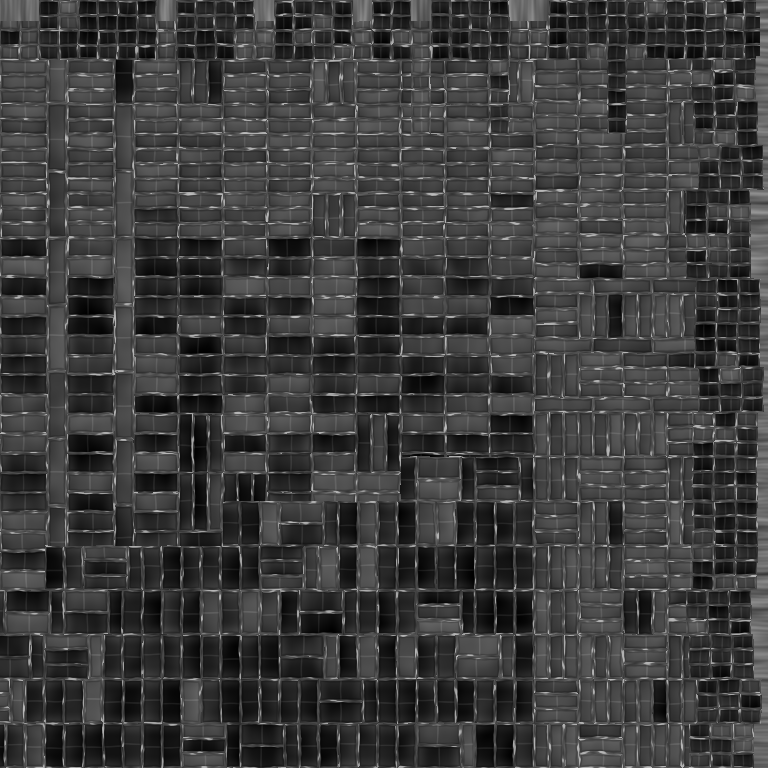
This texture is drawn by a Shadertoy shader. Its source:

```glsl
const float CELL = 0.0579;       // length of a common brick
const float THIN = 0.0193;       // height of a thin brick
const float WIDE = 0.0255;       // height of a thick brick
const float SHAFT = 0.0872;      // period of the columns at the left
const float SHAFT_END = 0.1744;
const float PALE_X = 0.6955;     // left side of the pale weave
const float FRINGE_X = 0.898;    // left side of the small dark pieces
const float SMEAR_X = 0.983;
const float TOP_Y = 0.922;
const float MID_Y = 0.6904;      // thin rows above, thick rows below
const float MORTAR = 0.0019;
const vec2 PALE_TONE = vec2(0.23, 0.35);
const vec2 DARK_TONE = vec2(0.045, 0.17);

struct Brick { vec4 box; float dark; };   // box: corner, size; dark: chance

float hash(vec2 p) {
    vec3 q = fract(vec3(p.xyx) * 0.1031);
    q += dot(q, q.yzx + 33.33);
    return fract((q.x + q.y) * q.z);
}

float boxHash(vec4 box) {
    return hash(floor((box.xy + 0.5 * box.zw) * 800.0 + 0.37) + 50.0);
}

vec2 gradient(vec2 cell) {
    float a = 6.2832 * hash(cell + 19.0);
    return vec2(cos(a), sin(a));
}

float noise(vec2 p) {
    vec2 i = floor(p), f = p - i;
    vec2 u = f * f * f * (f * (f * 6.0 - 15.0) + 10.0);
    vec2 e = vec2(1, 0);
    float low = mix(dot(gradient(i), f), dot(gradient(i + e), f - e), u.x);
    float high = mix(dot(gradient(i + e.yx), f - e.yx), dot(gradient(i + 1.0), f - 1.0), u.x);
    return 1.4 * mix(low, high, u.y);
}

vec4 gridBox(vec2 p, vec2 origin, vec2 size) {
    return vec4(origin + floor((p - origin) / size) * size, size);
}

vec4 split(vec4 box, vec2 p, vec2 n) {
    vec2 size = box.zw / n;
    return vec4(box.xy + clamp(floor((p - box.xy) / size), vec2(0), n - 1.0) * size, size);
}

vec4 weave(vec4 box, vec2 p, float upright) {
    return split(box, p, boxHash(box) < upright ? vec2(3, 1) : vec2(1, 3));
}

// Stacked columns, with slim upright planks at the left
Brick columns(vec2 p) {
    float pitch = p.y > MID_Y ? THIN : WIDE;
    float dark = p.y > MID_Y ? 0.03 : 0.62;
    if (p.x < SHAFT_END) {
        float x = SHAFT * floor(p.x / SHAFT), stackWidth = SHAFT - WIDE;
        if (p.x - x > stackWidth)
            return Brick(gridBox(p, vec2(x + stackWidth, MID_Y), vec2(WIDE, SHAFT)), 0.25);
        return Brick(gridBox(p, vec2(x, MID_Y), vec2(stackWidth, pitch)), dark);
    }
    vec4 patchBox = gridBox(p, vec2(SHAFT_END, MID_Y), vec2(CELL, 3.0 * pitch));
    return Brick(weave(patchBox, p, 0.08), dark);
}

// Dark upright planks, broken by short stacks
Brick darkPlanks(vec2 p) {
    float row = floor(p.y / CELL);
    vec2 origin = vec2(PALE_X - WIDE * mod(row * 2.0, 3.0), 0);
    vec4 box = gridBox(p, origin, vec2(3.0 * WIDE, CELL));
    float kind = boxHash(box);
    if (kind < 0.6) return Brick(split(box, p, vec2(3, 1)), 0.86);
    if (p.x - box.x > CELL)
        return Brick(vec4(box.x + CELL, box.y, box.z - CELL, CELL), 0.7);
    box.z = CELL;
    return Brick(split(box, p, vec2(1, kind < 0.8 ? 2 : 3)), 0.6);
}

// Pale basket weave, with running courses in a middle band
Brick paleWeave(vec2 p) {
    float low = 7.0 * CELL, period = CELL + THIN, high = low + 3.0 * period;
    float y = p.y > high ? high : 0.0;
    vec4 box = gridBox(p, vec2(PALE_X, y), vec2(CELL));
    if (p.y > low && p.y < high) {
        box.y = low + period * floor((p.y - low) / period);
        if (p.y - box.y > CELL)
            return Brick(gridBox(p, vec2(0, box.y + CELL), vec2(period, THIN)), 0.04);
    }
    return Brick(weave(box, p, p.y > high ? 0.2 : 0.55), 0.07);
}

float shade(Brick brick, vec2 p, float pixel) {
    vec4 box = brick.box;
    float id = boxHash(box), pick = hash(vec2(id * 917.0, 3.0));
    bool isDark = pick < brick.dark;
    vec2 range = isDark ? DARK_TONE : PALE_TONE;
    vec2 q = p - box.xy - 0.5 * box.zw, edge = 0.5 * box.zw - abs(q);
    bool lying = box.z > box.w;
    vec2 along = lying ? q / box.zw : q.yx / box.wz;

    // Soft face, dim rim and a hairline across the middle
    float face = mix(range.x, range.y, id);
    face += 0.05 * noise(p * 30.0 + id * 40.0) + 0.07 * along.y * (pick > 0.5 * brick.dark ? 1.0 : -1.0);
    face += (isDark ? 0.07 : -0.03) * smoothstep(0.2, 0.5, abs(along.x));
    float middle = abs(along.x - 0.12 * (id - 0.5)) * max(box.z, box.w);
    face += 0.07 * (1.0 - smoothstep(0.0004, 0.0004 + pixel, middle));
    float d = min(edge.x, edge.y) + 0.0006 * noise(p * 120.0);
    face *= mix(0.68, 1.0, smoothstep(MORTAR, MORTAR + 0.0035, d));

    // Grey joint with broken bright dashes
    vec2 grain = edge.x < edge.y ? vec2(240, 70) : vec2(70, 240);
    float n = noise(p * grain + id * 31.0);
    float joint = (isDark ? 0.28 : 0.33) + 0.16 * n + 0.27 * smoothstep(0.2, 0.55, n);
    float width = MORTAR * (0.65 + 0.7 * pick);
    return mix(joint, face, smoothstep(width - 0.5 * pixel, width + 0.5 * pixel + 0.0004, d));
}

float smear(vec2 p) {
    return 0.42 + 0.2 * noise(p * vec2(9, 85)) + 0.1 * noise(p * vec2(15, 240));
}

void mainImage(out vec4 fragColor, in vec2 fragCoord) {
    vec2 p = fragCoord / iResolution.xy;
    float pixel = 1.0 / min(iResolution.x, iResolution.y);
    p += 0.0012 * vec2(noise(p * 34.0), noise(p * 34.0 + 70.0));

    // Ragged borders of the two fringes
    float strip = floor(p.x / WIDE);
    float drop = hash(vec2(strip, 7)) > 0.9 ? 5.0 * THIN : 0.0;
    bool gap = hash(vec2(strip, 23)) > 0.78;
    float shift = 0.022 * (hash(vec2(floor(p.y / CELL), 11)) - 0.5);
    float fringeX = p.x + shift;

    // Masonry zones
    float columnX = SHAFT_END + CELL * floor((p.x - SHAFT_END) / CELL);
    float plankTop = CELL * floor(4.9 + 4.5 * columnX);
    float value;
    if (fringeX > SMEAR_X) value = smear(p);
    else if (p.y > TOP_Y + 2.6 * THIN && gap) value = smear(p.yx);
    else {
        Brick brick;
        if (p.y > TOP_Y - drop)
            brick = Brick(gridBox(p, vec2(0, TOP_Y), vec2(WIDE, THIN)), gap ? 0.1 : 0.9);
        else if (fringeX > FRINGE_X)
            brick = Brick(gridBox(p, vec2(FRINGE_X - shift, 0), vec2(0.0284, THIN)), 0.85);
        else if (p.x > PALE_X) brick = paleWeave(p);
        else if (p.y < plankTop) brick = darkPlanks(p);
        else brick = columns(p);
        value = shade(brick, p, pixel);
    }
    fragColor = vec4(vec3(clamp(value, 0.0, 1.0)), 1.0);
}
```
